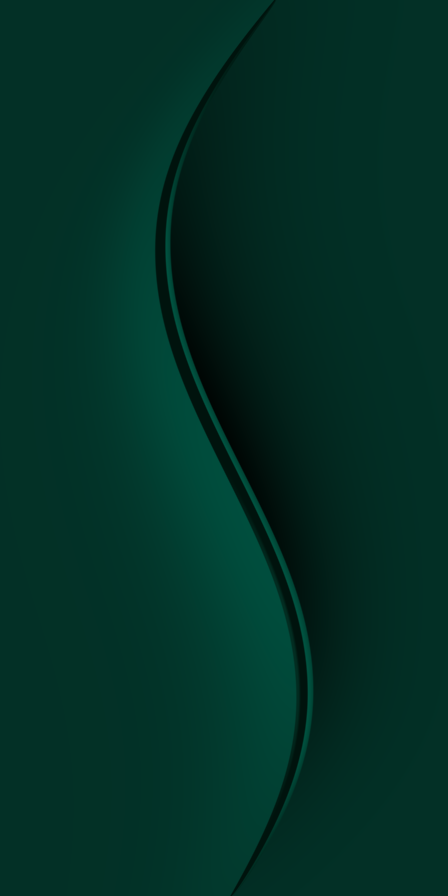
Reproduce this background procedurally as a WebGL 1 fragment shader.

```glsl
precision highp float;

uniform vec2 u_resolution;

const float PI = 3.14159265;

// Horizontal place of the fold's left edge; t runs from top to bottom
float foldEdge(float t) {
    float x = 0.504 - 0.1576 * cos(PI * (t - 0.28) / 0.499);
    x += 0.078 * pow(max(0.28 - t, 0.0) / 0.28, 2.5);
    x -= 0.018 * pow(max(t - 0.779, 0.0) / 0.221, 2.0);
    return x;
}

// The fold tapers to a point at both ends
float foldWidth(float t) {
    return 0.003 + 0.039 * sqrt(max(sin(PI * t), 0.0)) * (0.8 + 0.4 * t);
}

// Rises around the centre with separate spreads above and below
float swell(float t, float centre, float above, float below) {
    float d = (t - centre) / (t < centre ? above : below);
    return exp(-d * d);
}

void main() {
    vec2 uv = gl_FragCoord.xy / u_resolution;
    float t = 1.0 - uv.y;
    float aa = 1.0 / u_resolution.x;
    float width = foldWidth(t);
    float d = uv.x - foldEdge(t);
    float right = d - width;

    vec3 base = vec3(0.01, 0.19, 0.15);
    vec3 glowColor = vec3(0.0, 0.305, 0.24);
    vec3 shadowColor = vec3(0.0, 0.02, 0.012);
    vec3 bandColor = vec3(0.0, 0.075, 0.05);
    vec3 rimColor = vec3(0.0, 0.34, 0.265);

    // Soft glow on the left
    float glowReach = 0.1 + 0.19 * swell(t, 0.68, 0.36, 0.45);
    float glow = exp(-pow(max(-d, 0.0) / (glowReach * 0.72), 1.9));
    glow *= swell(t, 0.6, 0.46, 0.36);
    vec3 leftSide = mix(base, glowColor, glow);

    // Deep shadow on the right
    float shadowReach = mix(0.17, 0.115, smoothstep(0.35, 0.75, t));
    float shadow = exp(-pow(max(right, 0.0) / shadowReach, 1.2));
    shadow *= swell(t, 0.46, 0.32, 0.33);
    vec3 rightSide = mix(base, shadowColor, shadow);

    // Dark band with a faint lip along its lower left edge
    float lip = smoothstep(0.5, 0.68, t) * (1.0 - smoothstep(0.75, 0.95, t));
    lip *= 1.0 - smoothstep(0.1, 0.3, d / width);
    vec3 band = mix(bandColor, vec3(0.01, 0.2, 0.15), lip * 0.8);

    // Bright rim along the right of the band
    float rimStart = width * 0.67;
    float rim = smoothstep(rimStart - aa, rimStart + aa, d);
    float rimLight = smoothstep(0.04, 0.3, t) * (1.0 - 0.7 * smoothstep(0.8, 1.0, t));
    float across = clamp((d - rimStart) / (width - rimStart), 0.0, 1.0);
    vec3 rimShade = mix(bandColor, rimColor, (0.15 + 0.85 * rimLight) * (1.0 - 0.3 * across));
    band = mix(band, rimShade, rim);

    // Layers from left to right
    vec3 color = mix(leftSide, band, smoothstep(-aa, aa, d));
    color = mix(color, rightSide, smoothstep(-aa, aa, right));

    gl_FragColor = vec4(color, 1.0);
}
```
